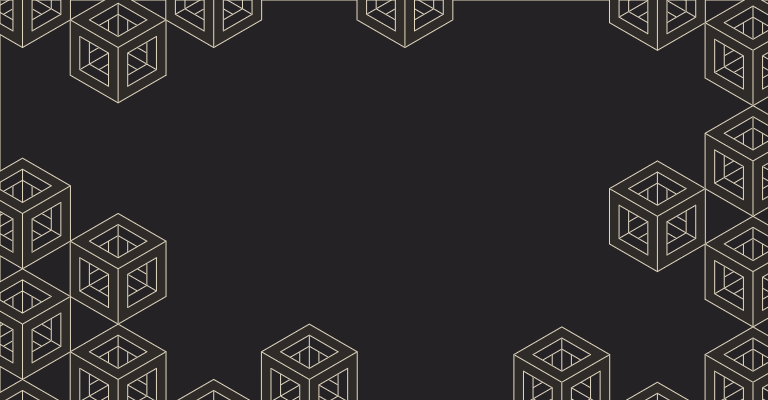
This background is drawn by a WebGL 2 fragment shader. Its source:

```glsl
#version 300 es
precision highp float;
// Hollow isometric cubes in fine cream outline, clustered around a dark empty field.

uniform vec2 u_resolution;
out vec4 outColor;

const vec3 FIELD = vec3(0.143, 0.135, 0.143);
const vec3 FACE = vec3(0.180, 0.170, 0.157);
const vec3 CREAM = vec3(0.89, 0.85, 0.76);

const float ASPECT = 1.92;        // canvas width when its height is 1
const float RADIUS = 0.1383;      // cube centre to corner
const float COLUMN = 0.239;       // spacing between columns
const float LINE_WIDTH = 0.0025;
const float THIRD_TURN = 2.0943951;
const float SIN60 = 0.8660254;

// Occupied rows of each column, one bit per half-cube row, top row first.
const int LEFT_ROWS[5] = int[5](337, 162, 257, 128, 1);
const int RIGHT_ROWS[5] = int[5](170, 273, 128, 0, 0);

float segment(vec2 p, vec2 a, vec2 b) {
    vec2 d = b - a;
    return length(p - a - d * clamp(dot(p - a, d) / dot(d, d), 0.0, 1.0));
}

float coverage(float dist, float pixel) {
    return clamp(0.5 - dist / pixel, 0.0, 1.0);
}

// Turn any face onto the top face, then mirror it about its vertical axis.
vec2 foldToTopFace(vec2 p) {
    float angle = atan(p.y, p.x);
    float turn = floor((angle - THIRD_TURN * 0.25) / THIRD_TURN) * THIRD_TURN;
    angle -= turn;
    vec2 q = length(p) * vec2(cos(angle), sin(angle));
    return vec2(abs(q.x), q.y);
}

// Distance to the outline strokes of a folded face of unit radius.
float faceStrokes(vec2 q) {
    vec2 corner = vec2(SIN60, 0.5);
    vec2 holeSide = vec2(0.6 * SIN60, 0.5);
    // Outer silhouette and the ridge between two faces
    float d = min(segment(q, vec2(0.0, 1.0), corner), segment(q, vec2(0.0), corner));
    // Rim of the opening
    d = min(d, segment(q, vec2(0.0, 0.8), holeSide));
    d = min(d, segment(q, vec2(0.0, 0.2), holeSide));
    // Underside of the far beams
    d = min(d, segment(q, vec2(0.0, 0.6), vec2(0.4 * SIN60, 0.4)));
    // Far post: its near edge and its flank
    d = min(d, segment(q, vec2(0.0, 0.2), vec2(0.0, 0.8)));
    return min(d, segment(q, vec2(0.2 * SIN60, 0.5), vec2(0.2 * SIN60, 0.3)));
}

// Distance to the solid part of a folded face, opening removed.
float faceSolid(vec2 q) {
    float outside = dot(q, vec2(0.5, SIN60)) - SIN60;
    float opening = dot(vec2(q.x, abs(q.y - 0.5)), vec2(0.5, SIN60)) - 0.3 * SIN60;
    return max(outside, -opening);
}

// Coverage of one cube: x is its solid faces, y its strokes.
vec2 cube(vec2 p, float pixel) {
    vec2 q = foldToTopFace(p / RADIUS);
    float solid = faceSolid(q) * RADIUS;
    float stroke = faceStrokes(q) * RADIUS - 0.5 * LINE_WIDTH;
    return vec2(coverage(solid, pixel), coverage(stroke, pixel));
}

// Cubes standing on the occupied places of a staggered lattice.
vec2 cluster(vec2 p, vec2 origin, float columnStep, int rows[5], float pixel) {
    vec2 cover = vec2(0.0);
    for (int column = 0; column < 5; column++) {
        for (int row = 0; row < 9; row++) {
            if (((rows[column] >> row) & 1) == 0) continue;
            vec2 centre = origin + vec2(columnStep * float(column), -RADIUS * float(row));
            vec2 local = p - centre;
            if (length(local) > RADIUS * 1.05 + pixel) continue;
            cover = max(cover, cube(local, pixel));
        }
    }
    return cover;
}

// The thin frame along the top and left, hidden where a cube covers it.
float frame(vec2 p, float pixel) {
    return coverage(min(1.0 - p.y, p.x) - 0.5 * LINE_WIDTH, pixel);
}

void main() {
    vec2 p = gl_FragCoord.xy / u_resolution * vec2(ASPECT, 1.0);
    float pixel = 1.0 / u_resolution.y;

    vec2 left = cluster(p, vec2(0.0563, 1.0195), COLUMN, LEFT_ROWS, pixel);
    vec2 right = cluster(p, vec2(1.8825, 1.0125), -COLUMN, RIGHT_ROWS, pixel);
    vec2 cover = max(left, right);

    vec3 color = mix(FIELD, CREAM, frame(p, pixel));
    color = mix(color, FACE, cover.x);
    color = mix(color, CREAM, cover.y);
    outColor = vec4(color, 1.0);
}
```
